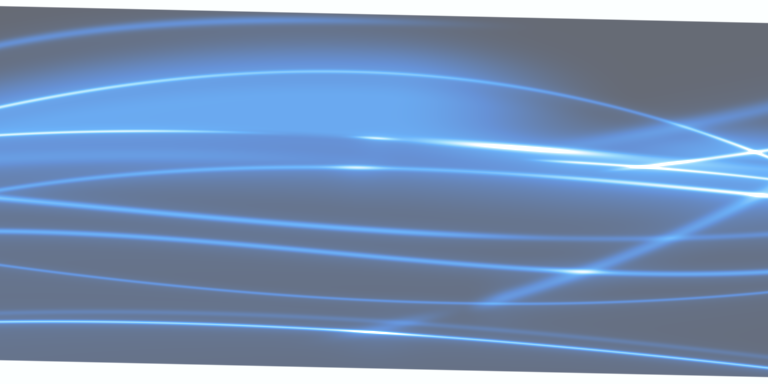
A WebGL 1 fragment shader for this background:

```glsl
precision highp float;
// Slanted slate banner crossed by glowing blue light strands on white.

uniform vec2 u_resolution;

// Colour ramp, from unlit to fully lit
const vec3 SLATE = vec3(0.40, 0.41, 0.44);
const vec3 AZURE = vec3(0.40, 0.57, 0.84);
const vec3 SKY   = vec3(0.42, 0.70, 0.98);
const vec3 ICE   = vec3(0.61, 0.86, 0.99);
const vec3 WHITE = vec3(0.99, 1.0, 1.0);

// Banner edges, measured down from the top
const float BANNER_TOP    = 0.016;
const float BANNER_BOTTOM = 0.938;
const float BANNER_SLANT  = 0.044;

// Strand paths: heights at x = 0, 1/3, 2/3 and 1
const vec4 CREST    = vec4(0.117, 0.053, 0.068, 0.085);
const vec4 MAIN_ARC = vec4(0.279, 0.190, 0.224, 0.409);
const vec4 HORIZON  = vec4(0.352, 0.346, 0.383, 0.432);
const vec4 VEIL     = vec4(0.414, 0.409, 0.438, 0.469);
const vec4 MIDDLE   = vec4(0.495, 0.437, 0.453, 0.510);
const vec4 UPPER    = vec4(0.516, 0.576, 0.617, 0.610);
const vec4 LOWER    = vec4(0.602, 0.640, 0.697, 0.708);
const vec4 THREAD   = vec4(0.690, 0.763, 0.791, 0.761);
const vec4 FAINT    = vec4(0.815, 0.820, 0.862, 0.930);
const vec4 BASE     = vec4(0.838, 0.849, 0.892, 0.958);
const vec4 DIAGONAL = vec4(0.977, 0.911, 0.768, 0.497);
const vec4 BEAM     = vec4(0.500, 0.470, 0.400, 0.281);
const vec4 RAY      = vec4(0.560, 0.515, 0.468, 0.391);
const vec4 SPLIT    = vec4(0.360, 0.390, 0.414, 0.466);

const float HALO = 0.16;
const float SHEEN = 0.10;

// Cubic through four evenly spaced heights
float path(float x, vec4 h) {
  float a = x - 1.0 / 3.0, b = x - 2.0 / 3.0, c = x - 1.0;
  return dot(h, vec4(-4.5 * a * b * c, 13.5 * x * b * c,
                     -13.5 * x * a * c, 4.5 * x * a * b));
}

float bell(float d, float width) {
  return exp(-d * d / (width * width));
}

// Bright core, soft halo and a faint sheen hanging below
float strand(vec2 p, vec4 h, float width) {
  float d = p.y - path(p.x, h);
  float core = bell(d, max(width, 0.7 / u_resolution.y));
  float sheen = exp(-max(d, 0.0) / 0.045) * smoothstep(-0.006, 0.006, d);
  return core + HALO * bell(d, width * 3.5) + SHEEN * sheen;
}

// Broad light around and below the main arc
float backdrop(vec2 p) {
  float arc = p.y - path(p.x, MAIN_ARC);
  float hor = p.y - path(p.x, HORIZON);
  float below = smoothstep(-0.012, 0.012, hor);
  float rise = mix(0.60, 0.85, smoothstep(-0.01, 0.07, arc));
  float upper = rise * bell(min(arc, 0.0), 0.075);
  upper *= 1.0 - smoothstep(0.5, 0.84, p.x);
  float lower = 0.56 * bell(max(hor, 0.0), 0.145);
  float light = mix(upper, lower, below);
  light += 0.12 * smoothstep(0.42, 0.7, p.y) * (1.0 - 0.6 * p.x);
  vec2 flare = (p - vec2(0.95, 0.395)) / vec2(0.19, 0.058);
  return 0.03 + light + 0.75 * exp(-dot(flare, flare));
}

float strands(vec2 p) {
  float x = p.x;
  float right = smoothstep(0.6, 1.0, x);
  float left = 1.0 - smoothstep(0.0, 0.4, x);
  float light = strand(p, CREST, 0.011) * 0.45 * (1.0 - smoothstep(0.3, 0.72, x));
  light += strand(p, MAIN_ARC, 0.005) * (0.48 + 0.35 * left + 0.4 * smoothstep(0.85, 0.95, x));
  light += strand(p, HORIZON, 0.004) * 0.8 * (1.0 - smoothstep(0.15, 0.4, x));
  light += strand(p, HORIZON, 0.009) * 1.35 * bell(x - 0.68, 0.12);
  light += strand(p, HORIZON, 0.004) * 0.7 * bell(x - 0.49, 0.025);
  light += strand(p, VEIL, 0.018) * 0.18 * (1.0 - smoothstep(0.2, 0.6, x));
  light += strand(p, MIDDLE, 0.006) * (0.48 + 0.55 * bell(x - 0.465, 0.03) + 0.65 * right);
  light += strand(p, UPPER, 0.008) * (0.72 - 0.42 * smoothstep(0.5, 0.75, x));
  light += strand(p, LOWER, 0.007) * (0.66 + 0.35 * bell(x - 0.75, 0.04));
  light += strand(p, THREAD, 0.004) * 0.43;
  light += strand(p, FAINT, 0.007) * 0.20;
  light += strand(p, BASE, 0.004) * (1.0 + 0.55 * bell(x - 0.49, 0.05));
  light += strand(p, DIAGONAL, 0.017) * 0.46 * smoothstep(0.60, 0.66, x);
  light += strand(p, DIAGONAL, 0.015) * 0.28 * bell(x - 0.51, 0.06);
  light += strand(p, BEAM, 0.020) * 0.38 * smoothstep(0.64, 0.9, x);
  light += strand(p, RAY, 0.005) * 0.85 * smoothstep(0.77, 0.87, x);
  light += strand(p, SPLIT, 0.004) * 0.75 * smoothstep(0.67, 0.76, x);
  return light;
}

vec3 ramp(float light) {
  vec3 c = mix(SLATE, AZURE, clamp(light / 0.6, 0.0, 1.0));
  c = mix(c, SKY, clamp((light - 0.6) / 0.4, 0.0, 1.0));
  c = mix(c, ICE, clamp((light - 1.0) / 0.4, 0.0, 1.0));
  return mix(c, WHITE, clamp((light - 1.4) / 0.5, 0.0, 1.0));
}

void main() {
  vec2 p = gl_FragCoord.xy / u_resolution;
  p.y = 1.0 - p.y;
  vec3 color = ramp(backdrop(p) + strands(p));

  // Slanted banner on a white ground
  float y = p.y - BANNER_SLANT * p.x;
  float soft = 1.0 / u_resolution.y;
  float banner = smoothstep(-soft, soft, y - BANNER_TOP)
               * smoothstep(-soft, soft, BANNER_BOTTOM - y);
  gl_FragColor = vec4(mix(WHITE, color, banner), 1.0);
}
```
